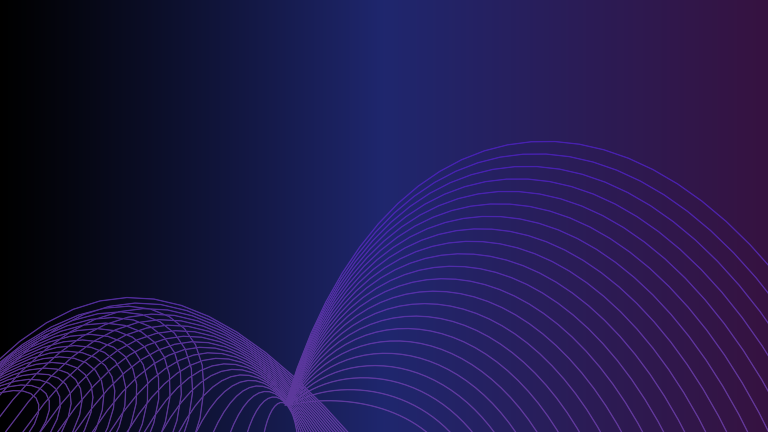
A WebGL 2 fragment shader for this background:

```glsl
#version 300 es
precision highp float;
// Thin violet line waves over a black-blue-plum horizontal gradient.
// Each wave is a family of cubic Bezier curves blended between two end curves;
// a curve is measured as a chain of short segments on a 16 by 9 grid.
uniform vec2 u_resolution;
out vec4 outColor;

const float GRID_HEIGHT = 9.0;
const float HALF_WIDTH = 0.013;

// The four columns of a curve are its control points.
vec2 bezier(mat4x2 curve, float s) {
  float r = 1.0 - s;
  return curve * vec4(r * r * r, 3.0 * r * r * s, 3.0 * r * s * s, s * s * s);
}

float segmentDistance2(vec2 p, vec2 a, vec2 b) {
  vec2 ap = p - a;
  vec2 ab = b - a;
  vec2 offset = ap - ab * clamp(dot(ap, ab) / dot(ab, ab), 0.0, 1.0);
  return dot(offset, offset);
}

// Distance to the nearest of count curves blended from first to last.
float familyDistance(vec2 p, mat4x2 first, mat4x2 last, int count, int steps) {
  float nearest = 1e4;
  for (int i = 0; i < count; i++) {
    float t = float(i) / float(count - 1);
    mat4x2 curve = first * (1.0 - t) + last * t;
    vec2 a = curve[0];
    for (int j = 1; j <= steps; j++) {
      vec2 b = bezier(curve, float(j) / float(steps));
      nearest = min(nearest, segmentDistance2(p, a, b));
      a = b;
    }
  }
  return sqrt(nearest);
}

// Antialiased coverage of a stroke.
float stroke(float dist, float pixel) {
  float edge = max(pixel, HALF_WIDTH);
  return 1.0 - smoothstep(max(HALF_WIDTH - 0.5 * edge, 0.0), HALF_WIDTH + 0.6 * edge, dist);
}

vec3 backdrop(float u) {
  vec3 blue = vec3(0.12, 0.15, 0.43);
  vec3 plum = vec3(0.21, 0.07, 0.25);
  vec3 leftSide = blue * pow(clamp(u * 2.0, 0.0, 1.0), 1.12);
  return mix(leftSide, plum, clamp(u * 2.0 - 1.0, 0.0, 1.0));
}

void main() {
  float pixel = GRID_HEIGHT / u_resolution.y;
  vec2 p = gl_FragCoord.xy * pixel;
  vec3 color = backdrop(gl_FragCoord.x / u_resolution.x);
  float dist = 1e4;

  // Tall fan that opens to the right of the pinch
  if (p.x > 5.8 && p.y < 6.2) {
    mat4x2 outer = mat4x2(5.94, 0.56, 8.17, 8.08, 14.58, 7.96, 18.33, -0.27);
    mat4x2 inner = mat4x2(6.04, 0.56, 6.88, 0.77, 8.33, 0.67, 9.17, -0.27);
    dist = familyDistance(p, outer, inner, 22, 28);
  }

  // Low woven arch: one family shrinks to the pinch, one to the left edge
  if (p.x < 7.6 && p.y < 3.0) {
    mat4x2 arch = mat4x2(-1.88, -0.79, 1.25, 4.0, 3.96, 3.79, 7.4, -0.17);
    mat4x2 pinch = mat4x2(5.46, -0.27, 5.6, 0.8, 6.08, 0.98, 6.21, -0.17);
    mat4x2 loop = mat4x2(-1.88, -0.79, 1.04, 4.0, 5.42, 3.38, 3.96, -0.38);
    mat4x2 curl = mat4x2(-1.88, -0.79, -0.62, 1.4, 1.88, 1.29, 0.31, -0.38);
    dist = min(dist, familyDistance(p, arch, pinch, 20, 16));
    dist = min(dist, familyDistance(p, loop, curl, 16, 16));
  }

  // Strokes shift from pale violet below to deep violet above
  vec3 paleViolet = vec3(0.43, 0.25, 0.68);
  vec3 deepViolet = vec3(0.31, 0.13, 0.77);
  vec3 lineColor = mix(paleViolet, deepViolet, smoothstep(0.5, 5.8, p.y));
  color = mix(color, lineColor, 0.8 * stroke(dist, pixel));
  outColor = vec4(color, 1.0);
}
```
